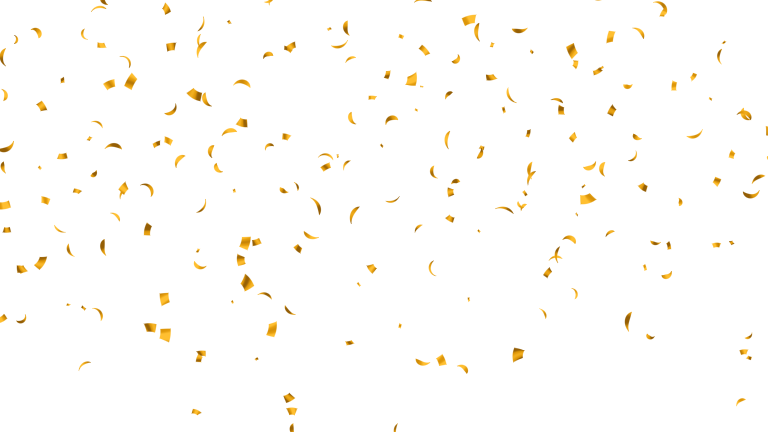
Give the GLSL for this pattern, as a WebGL 1 fragment shader.

```glsl
precision highp float;
// Gold confetti falling over white: curled ribbons, bent squares and specks.
// Four turned grids hold at most one piece per cell; gradient noise and
// height thin them out, and each piece is shaded in its own curved coordinates.
uniform vec2 u_resolution;

vec3 hash3(vec2 p) {
  vec3 q = fract(p.xyx * vec3(0.1031, 0.1030, 0.0973));
  q += dot(q, q.yxz + 33.33);
  return fract((q.xxy + q.yzz) * q.zyx);
}

float cornerSlope(vec2 corner, vec2 offset) {
  float a = 6.2832 * hash3(corner + 71.0).x;
  return dot(vec2(cos(a), sin(a)), offset);
}

float gradientNoise(vec2 p) {
  vec2 i = floor(p), f = fract(p);
  vec2 u = f * f * f * (f * (f * 6.0 - 15.0) + 10.0);
  vec2 e = vec2(1.0, 0.0);
  return mix(mix(cornerSlope(i, f), cornerSlope(i + e, f - e), u.x),
             mix(cornerSlope(i + e.yx, f - e.yx), cornerSlope(i + 1.0, f - 1.0), u.x), u.y);
}

mat2 rotation(float a) {
  return mat2(cos(a), sin(a), -sin(a), cos(a));
}

// Gold foil: bronze folds, amber body and a bright band along the piece
vec3 foil(float along, float tone, float phase) {
  float sheen = 0.5 + 0.5 * sin(along * 2.6 + phase * 6.2832);
  float light = clamp(sheen * 0.75 + tone * 0.6 - 0.15, 0.0, 1.0);
  vec3 color = mix(vec3(0.58, 0.37, 0.02), vec3(0.88, 0.60, 0.04), smoothstep(0.0, 0.5, light));
  return mix(color, vec3(1.0, 0.75, 0.19), smoothstep(0.45, 1.0, light));
}

// Colour and coverage of one piece around its centre
vec4 confetti(vec2 p, vec2 seed, float pixel) {
  vec3 kind = hash3(seed + 13.7), form = hash3(seed + 41.3), look = hash3(seed + 87.9);
  p = rotation(6.2832 * kind.y) * p;

  // Bent square by default, otherwise a thin curl or a speck
  float halfLength = mix(0.008, 0.0165, form.x * form.x);
  float halfWidth = halfLength * mix(0.45, 0.9, form.y);
  float radius = halfLength * mix(2.5, 6.0, form.z);
  float skew = (kind.z - 0.5) * 0.7;
  float isCurl = step(0.36, kind.x) * step(kind.x, 0.82);
  if (isCurl > 0.5) {
    halfLength = mix(0.010, 0.024, form.x);
    halfWidth = mix(0.0018, 0.0046, form.y);
    radius = halfLength * mix(0.75, 1.6, form.z);
    skew = 0.0;
  } else if (kind.x > 0.82) {
    halfLength *= 0.4;
    halfWidth *= 0.35;
  }

  // Bend space round a circle: x runs along the piece, y across it
  vec2 fromHub = p + vec2(0.0, radius);
  vec2 q = vec2(radius * atan(fromHub.x, fromHub.y), length(fromHub) - radius);
  q.x += skew * q.y;
  float along = clamp(q.x / halfLength, -1.0, 1.0);
  float taper = (1.0 - along * along) * (1.0 + 0.5 * along) + 0.12;
  halfWidth *= mix(1.0, taper, isCurl);

  float d = max(abs(q.x) - halfLength, abs(q.y) - halfWidth);
  float cover = 1.0 - smoothstep(-0.75 * pixel, 0.75 * pixel, d);
  return vec4(foil(along + 0.3 * q.y / halfLength, look.x, look.y), cover);
}

void main() {
  float pixel = 1.0 / u_resolution.y;
  vec2 p = gl_FragCoord.xy * pixel;
  vec3 color = vec3(1.0);

  for (int i = 0; i < 4; i++) {
    float layer = float(i);
    float cellSize = 0.13;
    mat2 turn = rotation(0.35 + layer * 0.83);
    vec2 shift = vec2(20.37, 31.71) + layer * vec2(17.43, 9.19);
    vec2 grid = turn * p / cellSize + shift;
    vec2 cell = floor(grid);
    vec2 seed = cell + layer * 57.0;
    vec3 place = hash3(seed);

    // Fewer pieces near the bottom, loose clusters elsewhere
    vec2 home = (cell + 0.5 - shift) * turn * cellSize;
    float density = mix(0.12, 0.64, smoothstep(0.0, 0.65, home.y))
                  + 0.5 * gradientNoise(home * 3.5 + 5.0);
    if (place.z < density) {
      vec2 centre = 0.5 + (place.xy - 0.5) * 0.6;
      vec4 piece = confetti((fract(grid) - centre) * cellSize, seed, pixel);
      color = mix(color, piece.rgb, piece.a);
    }
  }
  gl_FragColor = vec4(color, 1.0);
}
```
